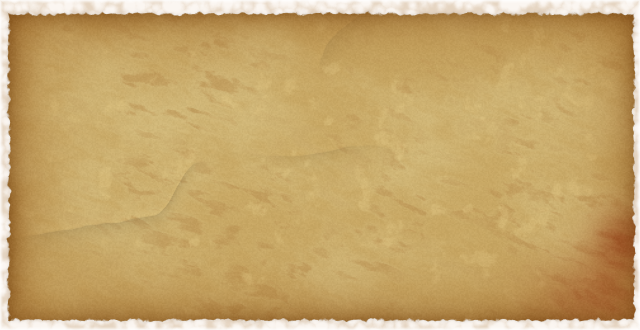
This texture is drawn by a Shadertoy shader. Its source:

```glsl
// Aged parchment sheet with scorched, torn edges on a pale mottled backing.

const vec3 PAPER_LIGHT = vec3(0.825, 0.730, 0.485);
const vec3 PAPER_MID   = vec3(0.785, 0.660, 0.395);
const vec3 FIBRE_TINT  = vec3(0.700, 0.520, 0.270);
const vec3 TAN         = vec3(0.650, 0.440, 0.180);
const vec3 SCORCH      = vec3(0.430, 0.240, 0.050);
const vec3 RUST        = vec3(0.610, 0.300, 0.130);
const vec3 BACK_LIGHT  = vec3(0.985, 0.965, 0.945);
const vec3 BACK_MOTTLE = vec3(0.900, 0.835, 0.760);

const vec4 MARGIN = vec4(0.027, 0.019, 0.030, 0.042); // left, right, bottom, top
const vec4 BURN   = vec4(1.00, 0.80, 0.85, 0.85);     // same order
const float TEAR_DEPTH = 0.016;
const float TAN_REACH = 0.085;
const float SCORCH_REACH = 0.026;
const float GRAIN = 0.035;

vec2 hash2(vec2 p) {
    vec3 q = fract(p.xyx * vec3(0.1031, 0.1030, 0.0973));
    q += dot(q, q.yzx + 33.33);
    return fract((q.xx + q.yz) * q.zy);
}

float valueNoise(vec2 p) {
    vec2 i = floor(p), f = fract(p);
    f = f * f * (3.0 - 2.0 * f);
    float low = mix(hash2(i).x, hash2(i + vec2(1, 0)).x, f.x);
    float high = mix(hash2(i + vec2(0, 1)).x, hash2(i + vec2(1, 1)).x, f.x);
    return mix(low, high, f.y);
}

float fbm(vec2 p) {
    float sum = 0.0, amp = 0.5;
    for (int i = 0; i < 5; i++) {
        sum += amp * valueNoise(p);
        p = mat2(1.6, 1.2, -1.2, 1.6) * p + 17.3;
        amp *= 0.5;
    }
    return sum;
}

// Distance to the nearest scattered cell centre
float cellular(vec2 p) {
    vec2 i = floor(p), f = fract(p);
    float nearest = 2.0;
    for (int y = -1; y <= 1; y++)
        for (int x = -1; x <= 1; x++) {
            vec2 o = vec2(x, y);
            nearest = min(nearest, length(o + hash2(i + o) - f));
        }
    return nearest;
}

float glow(vec2 p, vec2 centre, vec2 radius) {
    vec2 q = (p - centre) / radius;
    return exp(-dot(q, q));
}

// Soft fold: dark on the positive side, faintly bright on the other
float fold(float d, float width) {
    return d > 0.0 ? exp(-d / width) * smoothstep(0.0, 0.004, d)
                   : -0.35 * exp(d / (0.4 * width)) * smoothstep(0.0, 0.004, -d);
}

float creases(vec2 p) {
    float wobble = 0.025 * (fbm(p * 9.0) - 0.5);
    float lowLine = 0.285 + 0.17 * (p.x - 0.08) + 0.14 * smoothstep(0.47, 0.60, p.x);
    float low = fold(lowLine + wobble - p.y, 0.030)
              * smoothstep(0.03, 0.15, p.x) * smoothstep(0.64, 0.54, p.x);
    float rise = clamp((p.y - 0.78) / 0.18, 0.0, 1.0);
    float top = fold(p.x - 0.965 - 0.14 * rise * rise - wobble, 0.045)
              * smoothstep(0.76, 0.86, p.y);
    float midLine = 0.545 + 0.014 * sin(p.x * 13.0) + wobble;
    float mid = fold(midLine - p.y, 0.030) * glow(p, vec2(0.98, 0.54), vec2(0.17, 0.1));
    return 0.75 * low + 0.55 * top + 0.5 * mid;
}

vec3 parchment(vec2 p, vec4 side) {
    // Broad clouds and slanted fibres
    vec2 slant = mat2(0.94, 0.34, -0.34, 0.94) * p;
    float clouds = fbm(p * vec2(4.0, 6.0) + 3.0);
    float fibres = fbm(slant * vec2(17.0, 42.0) + 2.0 * clouds);
    float patches = smoothstep(0.40, 0.65, fbm(p * 5.0 + 40.0));
    vec3 col = mix(PAPER_MID, PAPER_LIGHT, smoothstep(0.25, 0.68, 0.6 * clouds + 0.4 * fibres));
    col = mix(col, FIBRE_TINT, 0.45 * smoothstep(0.50, 0.72, fibres) * (0.35 + 0.65 * patches));
    float flecks = smoothstep(0.62, 0.78, fbm(p * 19.0 + 80.0));
    col = mix(col, PAPER_LIGHT * 1.06, 0.45 * flecks);
    col *= 1.0 - 0.14 * creases(p);

    // Ageing builds up from every side and deepens in the corners
    float uneven = 0.65 + 0.7 * fbm(p * 6.0 + 11.0);
    float ageing = dot(BURN, exp(-max(side, 0.0) / TAN_REACH)) * uneven;
    float burnt = dot(BURN, exp(-max(side, 0.0) / SCORCH_REACH)) * uneven;
    col = mix(col, TAN, 1.0 - exp(-0.95 * ageing));
    float rust = glow(p, vec2(1.90, 0.27), vec2(0.10, 0.09))
               + 0.75 * glow(p, vec2(1.82, 0.08), vec2(0.19, 0.13));
    col = mix(col, RUST, min(0.75 * rust * (0.6 + 0.8 * fibres), 0.85));
    col = mix(col, SCORCH, 0.85 * (1.0 - exp(-0.75 * burnt)));
    return col + GRAIN * (valueNoise(p * 260.0) - 0.5);
}

void mainImage(out vec4 fragColor, in vec2 fragCoord) {
    vec2 p = fragCoord / iResolution.y;
    float aspect = iResolution.x / iResolution.y;
    vec4 border = vec4(p.x, aspect - p.x, p.y, 1.0 - p.y);
    vec4 side = border - MARGIN;

    // Torn outline
    float ragged = 0.6 * cellular(p * 48.0) + 0.9 * fbm(p * 38.0) - 0.72;
    float inside = min(min(side.x, side.y), min(side.z, side.w)) + TEAR_DEPTH * ragged;
    float aa = 1.0 / iResolution.y;
    float sheet = smoothstep(-aa, aa, inside);

    // Pale backing fades to white at the canvas rim
    float mottle = smoothstep(0.32, 0.70, 0.6 * fbm(p * 22.0 + 5.0) + 0.4 * cellular(p * 30.0));
    vec3 backing = mix(BACK_LIGHT, BACK_MOTTLE, mottle);
    float rim = min(min(border.x, border.y), min(border.z, border.w));
    backing = mix(vec3(1.0), backing, smoothstep(-0.004, 0.012, rim));
    backing *= 1.0 - 0.10 * exp(-max(-inside, 0.0) / 0.004);

    fragColor = vec4(mix(backing, parchment(p, side), sheet), 1.0);
}
```
